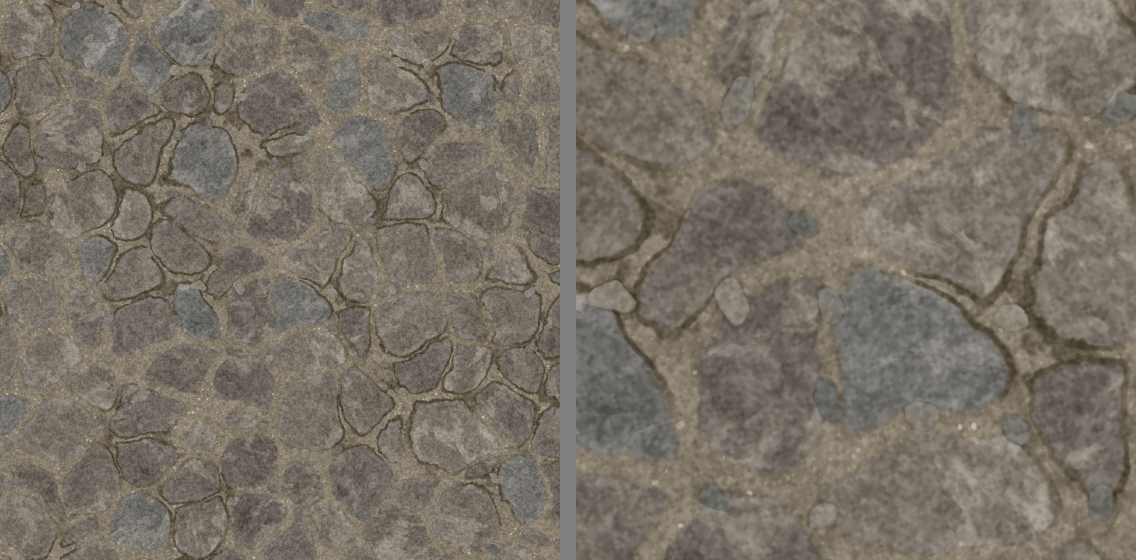
Left: the whole. Right: its middle third, enlarged.
Write a Shadertoy shader that draws this texture.

```glsl
float hash(vec2 p) {
    vec3 q = fract(p.xyx * 0.1031);
    q += dot(q, q.yzx + 33.33);
    return fract((q.x + q.y) * q.z);
}

vec2 hash2(vec2 p) { return vec2(hash(p), hash(p + 71.7)); }

float noise(vec2 p) {
    vec2 i = floor(p), f = fract(p);
    f = f * f * (3.0 - 2.0 * f);
    return mix(mix(hash(i), hash(i + vec2(1, 0)), f.x),
               mix(hash(i + vec2(0, 1)), hash(i + 1.0), f.x), f.y);
}

float fbm(vec2 p) {
    float sum = 0.0, amp = 0.5;
    for (int i = 0; i < 5; i++) {
        sum += amp * noise(p);
        p = mat2(1.6, 1.2, -1.2, 1.6) * p + 17.3;
        amp *= 0.52;
    }
    return sum;
}

mat2 rotate(float a) { return mat2(cos(a), sin(a), -sin(a), cos(a)); }

vec2 site(vec2 cell) { return cell + 0.1 + 0.8 * hash2(cell); }

// Squared distance less a random weight, so stones differ in size
float power(vec2 p, vec2 cell) {
    vec2 d = p - site(cell);
    return dot(d, d) - 0.55 * hash(cell + 13.1);
}

// x: rounded distance to the stone's border, yz: its cell
vec3 paving(vec2 p) {
    vec2 home = floor(p), owner = home;
    float nearest = 1e3;
    for (int y = -2; y <= 2; y++)
    for (int x = -2; x <= 2; x++) {
        vec2 cell = home + vec2(x, y);
        float d = power(p, cell);
        if (d < nearest) { nearest = d; owner = cell; }
    }
    float sum = 0.0;
    for (int y = -2; y <= 2; y++)
    for (int x = -2; x <= 2; x++) {
        if (x == 0 && y == 0) continue;
        vec2 cell = owner + vec2(x, y);
        float d = (power(p, cell) - nearest) / (2.0 * length(site(cell) - site(owner)));
        sum += exp(-13.0 * d);
    }
    return vec3(-log(sum) / 13.0, owner);
}

// Loose chips: x is brightness, y is coverage
vec2 grit(vec2 p) {
    vec2 cell = floor(p), h = hash2(cell);
    vec2 d = fract(p) - 0.35 - 0.3 * h;
    d = rotate(6.3 * h.x) * d * vec2(1.0, 1.4);
    float radius = 0.14 + 0.2 * h.y;
    return vec2(hash(cell + 5.5), smoothstep(radius + 0.1, radius - 0.1, length(d)));
}

void mainImage(out vec4 fragColor, in vec2 fragCoord) {
    vec2 uv = fragCoord / iResolution.y;
    vec2 p = uv * 10.3 + 3.0;
    vec2 bend = vec2(noise(p * 1.9), noise(p * 1.9 + 40.0)) - 0.5;
    vec2 chip = vec2(fbm(p * 6.0), fbm(p * 6.0 + 60.0)) - 0.5;
    vec2 q = p + 0.25 * bend + 0.11 * chip;

    vec3 stone = paving(q);
    float rim = stone.x - 0.035 - 0.075 * noise(p * 1.3 + 8.0);
    float isStone = smoothstep(-0.012, 0.018, rim);
    vec2 id = hash2(stone.yz + 31.0);

    // Mottled stone faces, each with its own tint and grain direction
    vec3 face = mix(vec3(0.405, 0.383, 0.352), vec3(0.475, 0.447, 0.41), id.x);
    face = mix(face, vec3(0.43, 0.43, 0.42), 0.7 * step(0.88, id.y));
    vec2 g = rotate(6.3 * id.y) * p * vec2(2.7, 4.6) + id * 50.0;
    float swirl = fbm(g * 0.7 + 9.0);
    float blotch = smoothstep(0.51, 0.69, fbm(g + 2.5 * swirl));
    face += blotch * (0.05 + 0.08 * hash(stone.yz + 3.0)) * vec3(1.0, 0.96, 0.87);
    face += 0.11 * (fbm(p * 1.6 + 20.0) - 0.5);
    face -= 0.05 * smoothstep(0.62, 0.72, fbm(g * 1.8 + 70.0));
    face += 0.03 * smoothstep(0.05, 0.0, abs(rim - 0.045));

    // Sandy mortar with chips
    vec3 mortar = mix(vec3(0.48, 0.445, 0.385), vec3(0.585, 0.54, 0.475), fbm(p * 3.5 + 11.0));
    vec2 chips = grit(uv * 120.0);
    float gravel = smoothstep(0.42, 0.62, noise(p * 1.5 + 90.0));
    mortar += chips.y * (0.18 * smoothstep(0.6, 1.0, chips.x) - 0.03) * (0.3 + gravel);
    chips = grit(rotate(0.6) * uv * 210.0);
    mortar += chips.y * 0.13 * (chips.x - 0.45);

    // Earth-filled joints and thin cracks, in patches
    float dirt = smoothstep(0.53, 0.7, noise(p * 0.75 + 25.0) * 0.7 + 0.3 * fbm(p * 2.0));
    float seam = smoothstep(0.035, 0.008, abs(rim + 0.022 + 0.05 * chip.x));
    float earth = smoothstep(0.48, 0.62, fbm(p * 4.0 + 45.0)) * smoothstep(0.0, -0.05, rim);
    float dark = clamp(dirt * (seam + 0.7 * earth), 0.0, 1.0);

    vec3 color = mix(mortar, face, isStone);
    color *= 1.0 - 0.07 * smoothstep(0.025, 0.0, abs(rim + 0.008));
    color = mix(color, vec3(0.29, 0.26, 0.2), 0.85 * dark);

    // Small pebbles set where their centres fall in a joint
    vec2 cell = floor(p * 1.7), h = hash2(cell + 7.0);
    vec2 center = (cell + 0.3 + 0.4 * h) / 1.7;
    vec2 d = rotate(6.3 * h.x) * (p - center + 0.1 * chip) * vec2(1.0, 1.2 + 0.5 * h.y);
    float pebble = length(d) - 0.08 - 0.06 * h.y;
    if (pebble < 0.05 && paving(center + 0.25 * bend).x < 0.08) {
        vec3 tint = mix(vec3(0.4, 0.4, 0.38), vec3(0.57, 0.54, 0.49), hash(cell + 2.0));
        color *= 1.0 - 0.15 * smoothstep(0.035, 0.0, abs(pebble));
        color = mix(color, tint, smoothstep(0.012, -0.012, pebble));
    }

    // Fine grain over everything
    color += 0.09 * (noise(uv * 190.0) - 0.5) + 0.11 * (noise(rotate(0.5) * uv * 410.0) - 0.5);
    fragColor = vec4(color, 1.0);
}
```
